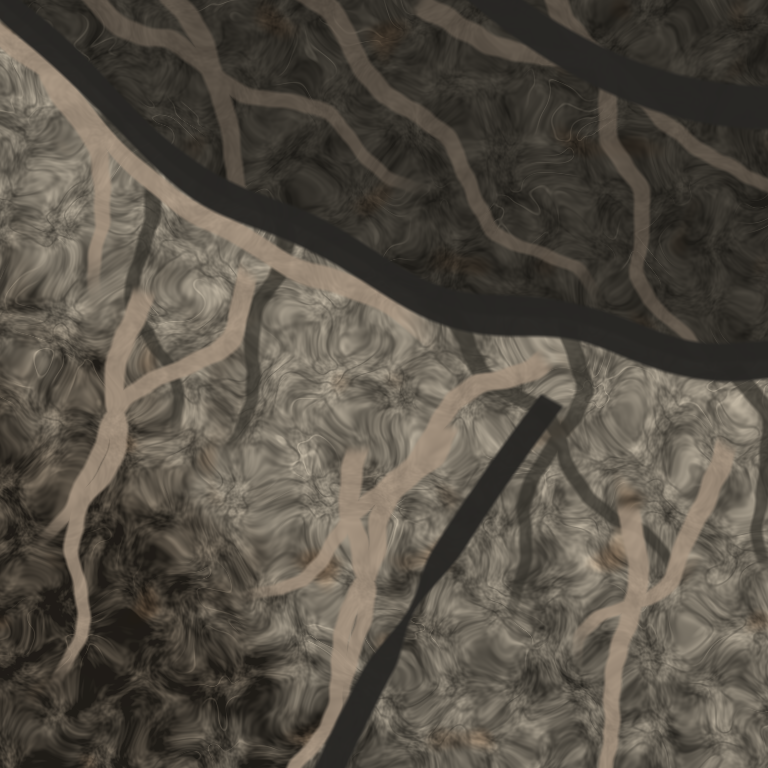
A WebGL 1 fragment shader for this texture:

```glsl
precision highp float;
// Weathered stone under dark bark, crossed by pale twigs, soft shadows and thick black roots.
// The ground is gradient-noise grain on one soot-to-bone ramp; the twigs are bent, tapered
// strokes scattered by loops along a curved ridge.
uniform vec2 u_resolution;

vec2 gradient(vec2 cell) {
  vec3 h = fract(cell.xyx * vec3(0.1031, 0.1030, 0.0973));
  h += dot(h, h.yzx + 33.33);
  float angle = 6.2832 * fract((h.x + h.y) * h.z);
  return vec2(cos(angle), sin(angle));
}

float noise(vec2 p) {
  vec2 i = floor(p), f = fract(p);
  vec2 u = f * f * f * (f * (f * 6.0 - 15.0) + 10.0);
  vec2 e = vec2(1.0, 0.0);
  float low = mix(dot(gradient(i), f), dot(gradient(i + e), f - e), u.x);
  float high = mix(dot(gradient(i + e.yx), f - e.yx), dot(gradient(i + 1.0), f - 1.0), u.x);
  return mix(low, high, u.y);
}

float fbm(vec2 p) {
  float sum = 0.0, gain = 0.5;
  for (int i = 0; i < 4; i++) {
    sum += gain * noise(p);
    p = mat2(1.6, 1.2, -1.2, 1.6) * p + 17.3;
    gain *= 0.75;
  }
  return sum;
}

// Height of the main root that parts bark from stone.
float ridge(float x) {
  return 1.0 - 0.47 * x - 0.125 * sin(3.1416 * pow(clamp(x, 0.0, 1.0), 0.85))
    + 0.012 * sin(19.0 * x);
}

// Soft-edged coverage of a band, from distance to its centre line and half width.
float band(float d, float halfWidth) {
  return 1.0 - smoothstep(-0.003, 0.003, abs(d) - halfWidth);
}

// Bent, tapering stroke from a start point along an angle.
float twig(vec2 p, vec2 start, float angle, float len, float halfWidth, float seed) {
  vec2 dir = vec2(cos(angle), sin(angle));
  vec2 q = vec2(dot(p - start, dir), dot(p - start, vec2(-dir.y, dir.x)));
  float bend = 0.08 * noise(vec2(q.x * 6.0, seed * 7.3)) + 0.006 * noise(vec2(q.x * 30.0, seed));
  float along = clamp(q.x / len, 0.0, 1.0);
  float ends = smoothstep(-0.01, 0.01, q.x) * (1.0 - smoothstep(len - 0.08, len, q.x));
  return band(q.y + bend, halfWidth * (1.0 - 0.5 * along)) * ends;
}

void main() {
  vec2 p = gl_FragCoord.xy / u_resolution;
  float depth = ridge(p.x) - p.y;
  float below = smoothstep(-0.004, 0.004, depth);

  // Grain, cracks and straw fibres
  vec2 warp = vec2(noise(p * 14.0), noise(p * 14.0 + 40.0));
  float cloud = fbm(p * 4.0 + 3.0);
  float grain = fbm(p * 22.0 + warp);
  float crack = 1.0 - smoothstep(0.0, 0.12, abs(noise(p * 30.0 + warp * 1.5)));
  float fibre = 1.0 - smoothstep(0.0, 0.06, abs(noise(p * 26.0 + warp * 2.0 + 9.0)));
  fibre *= smoothstep(0.05, 0.35, noise(p * 9.0 + 5.0));

  // Tone of pale stone with a brown hollow at lower left, and of dark bark
  float hollow = 1.0 - smoothstep(0.12, 0.5, length(p - vec2(0.03, 0.22)) + 0.4 * cloud);
  float stone = 0.68 - 0.42 * depth - 0.28 * hollow + 0.4 * cloud + 0.85 * grain;
  stone = stone * (1.0 - 0.25 * crack) + 0.2 * fibre;
  float bark = 0.08 + 0.32 * grain + 0.12 * cloud - 0.04 * crack + 0.14 * fibre;
  float tone = clamp(mix(bark, stone, below), -0.08, 1.1);
  vec3 color = mix(vec3(0.16, 0.15, 0.13), vec3(0.69, 0.65, 0.58), tone);
  float rust = smoothstep(0.3, 0.6, noise(p * 13.0 + 21.0)) + 0.4 * hollow;
  color *= mix(vec3(1.0), vec3(1.06, 0.95, 0.86), rust);

  // Soft shadows falling from the ridge
  float shadow = 0.0;
  for (int i = 0; i < 5; i++) {
    float n = float(i);
    float x = (n + 0.75) / 5.0;
    float angle = -1.35 - 0.5 * sin(n * 2.4);
    float len = 0.25 + 0.3 * fract(n * 0.62 + 0.7);
    shadow = max(shadow, twig(p, vec2(x, ridge(x)), angle, len, 0.013, n + 31.0));
  }
  color = mix(color, vec3(0.2, 0.19, 0.165), 0.7 * shadow * below);

  // Pale twigs: bright on the stone, faint on the bark
  float pale = 0.0, faint = 0.0;
  for (int i = 0; i < 8; i++) {
    float n = float(i);
    float x = (n + 0.6) / 8.0;
    vec2 start = vec2(x, ridge(x) - 0.02 - 0.28 * fract(n * 0.618));
    float angle = -mix(1.3, 2.5, fract(n * 0.381 + 0.05));
    float len = 0.32 + 0.3 * fract(n * 0.73);
    pale = max(pale, twig(p, start, angle, len, 0.015, n + 1.0));
  }
  for (int i = 0; i < 5; i++) {
    float n = float(i);
    float angle = -0.85 - 0.4 * sin(n * 2.2 - 1.2);
    faint = max(faint, twig(p, vec2(0.05 + 0.17 * n, 1.02), angle, 0.58, 0.015, n + 12.0));
  }
  float rim = band(depth - 0.045 + 0.03 * noise(vec2(p.x * 9.0, 4.0)), 0.016);
  pale = max(pale, rim * (1.0 - smoothstep(0.5, 0.58, p.x)));
  vec3 wood = vec3(0.63, 0.56, 0.485) * (1.0 + 0.15 * grain);
  color = mix(color, wood, 0.9 * pale * below);
  color = mix(color, wood * 0.68, 0.65 * faint * (1.0 - below));

  // Thick dark roots: main ridge, upper right arc, broken stick below
  float root = band(depth * 0.88, 0.022 + 0.006 * noise(vec2(p.x * 7.0, 2.0)));
  float arc = p.y - 0.86 - 1.1 * (1.0 - p.x) * (1.0 - p.x);
  root = max(root, band(arc * 0.85, 0.024) * step(0.5, p.x));
  float stick = p.x - 0.43 - 0.45 * p.y - 0.32 * p.y * p.y;
  float gap = smoothstep(0.0, 0.08, abs(p.y - 0.205));
  float cut = 1.0 - smoothstep(0.476, 0.482, p.y + 0.4 * stick);
  root = max(root, band(stick * 0.83, 0.004 + 0.013 * gap) * cut);
  color = mix(color, vec3(0.155, 0.15, 0.14), 0.97 * root);

  gl_FragColor = vec4(color, 1.0);
}
```
